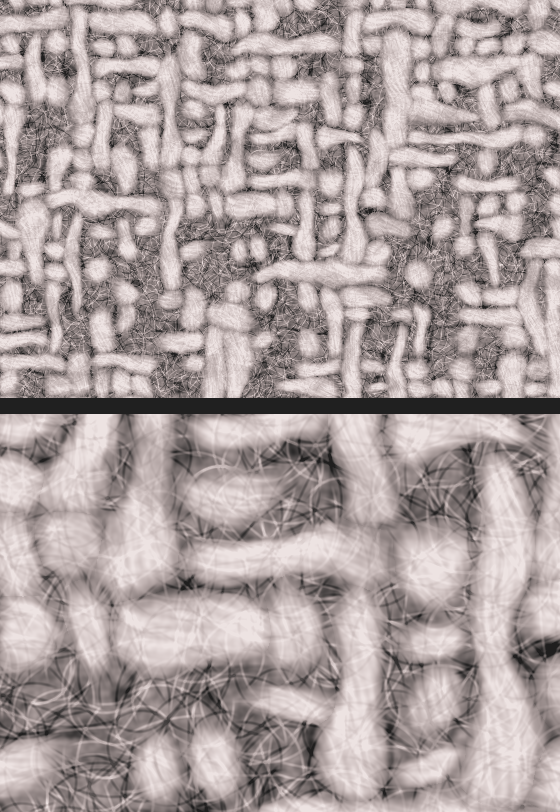
Top: the whole. Bottom: its middle third, enlarged.
A Shadertoy shader for this texture:

```glsl
// Boucle tweed: cream slub yarns woven over a fuzzy grey wool ground.

const float ROWS = 17.5;          // yarns over the canvas height
const float CREAM_SHARE = 0.80;   // share of yarn stretches that are cream
const float STRETCH = 4.0;        // crossings per stretch of one colour
const float YARN_RADIUS = 0.45;   // in yarn spacings
const float SLUB = 0.50;          // variation of the radius
const float WOBBLE = 0.42;        // sideways drift of a yarn
const float EDGE_TONE = 0.58;
const float CREST_TONE = 0.89;
const float GROUND_TONE = 0.53;
const float GAP_DEPTH = 0.20;
const float HAIR_SCALE = 1.5;     // hair cells per yarn spacing
const float HAIR_WIDTH = 0.055;   // in hair cells
const float HAIR_CONTRAST = 0.17;
const int HAIR_LAYERS = 8;
const vec3 WARM_TINT = vec3(0.0, 0.27, 0.29);

vec2 hash2(vec2 p) {
    vec3 q = fract(p.xyx * vec3(0.1031, 0.1030, 0.0973));
    q += dot(q, q.yzx + 33.33);
    return fract((q.xx + q.yz) * q.zy);
}

float cornerSlope(vec2 corner, vec2 offset) {
    float a = 6.2832 * hash2(corner).x;
    return dot(vec2(cos(a), sin(a)), offset);
}

// Gradient noise, roughly -0.7 to 0.7
float gradientNoise(vec2 p) {
    vec2 i = floor(p), f = p - i;
    vec2 u = f * f * f * (f * (f * 6.0 - 15.0) + 10.0);
    vec2 e = vec2(1.0, 0.0);
    return mix(mix(cornerSlope(i, f), cornerSlope(i + e, f - e), u.x),
               mix(cornerSlope(i + e.yx, f - e.yx), cornerSlope(i + 1.0, f - 1.0), u.x), u.y);
}

// 1 where a cream yarn lies on top at a crossing
float onTop(float col, float row, bool isWarp) {
    vec2 crossing = isWarp ? vec2(row, col) : vec2(col, row);
    float u = hash2(crossing + 7.0).x + 0.25 * gradientNoise(crossing * 0.31);
    bool top = isWarp ? u >= 0.5 : u < 0.5;
    float side = isWarp ? 150.0 : 50.0;
    float shift = STRETCH * hash2(vec2(row, side)).x;
    float dye = hash2(vec2(floor((col + shift) / STRETCH), row + side)).y;
    return top && dye < CREAM_SHARE ? 1.0 : 0.0;
}

// Curved loose hairs; light layers add, dark layers subtract
float looseHairs(vec2 p) {
    float sum = 0.0;
    for (int layer = 0; layer < HAIR_LAYERS; layer++) {
        float id = float(layer);
        vec2 g = p * HAIR_SCALE + id * vec2(17.3, 29.7);
        float tone = layer % 2 == 0 ? 1.0 : -0.9;
        for (int y = -1; y <= 1; y++)
        for (int x = -1; x <= 1; x++) {
            vec2 cell = floor(g) + vec2(x, y);
            vec2 shape = hash2(cell + 91.0 + id * 13.0);
            float a = 6.2832 * shape.x, bend = 1.8 * (shape.y - 0.5);
            vec2 q = g - cell - hash2(cell + id * 5.0);
            q = mat2(cos(a), -sin(a), sin(a), cos(a)) * q;
            float d = abs(q.y - bend * q.x * q.x) / sqrt(1.0 + 4.0 * bend * bend * q.x * q.x);
            sum += tone * (1.0 - smoothstep(0.0, HAIR_WIDTH, d))
                        * (1.0 - smoothstep(0.6, 0.95, length(q)));
        }
    }
    return clamp(sum, -1.5, 1.5);
}

void mainImage(out vec4 fragColor, in vec2 fragCoord) {
    vec2 canvas = fragCoord / iResolution.y * ROWS;
    vec2 p = canvas + 0.5 * vec2(gradientNoise(canvas * 0.45), gradientNoise(canvas * 0.45 + 60.0));
    float fuzz = 0.3 * gradientNoise(p * 2.1) + 0.2 * gradientNoise(p * 5.5);

    // Highest yarn surface, its fibres, and thin dark threads between yarns
    float surface = -2.0, fibre = 0.0, thread = 0.0;
    for (int dir = 0; dir < 2; dir++) {
        bool isWarp = dir == 1;
        vec2 q = isWarp ? p.yx : p;
        float side = float(dir) * 40.3;
        float col = floor(q.x - 0.5);
        float blend = smoothstep(0.1, 0.9, q.x - 0.5 - col);
        for (int k = -1; k <= 1; k++) {
            float row = floor(q.y) + float(k);
            float d = q.y - row - 0.5 - WOBBLE * gradientNoise(vec2(q.x * 0.5, row * 5.7 + side));
            float r = YARN_RADIUS + SLUB * gradientNoise(vec2(q.x * 0.45, row * 3.13 + side));
            r = clamp(r, 0.25, 0.72);
            float lift = mix(onTop(col, row, isWarp), onTop(col + 1.0, row, isWarp), blend);
            float s = 1.35 * lift - 0.35 - d * d / (r * r);
            if (s > surface) {
                surface = s;
                fibre = gradientNoise(vec2(q.x * 1.6, d * 11.0 + q.x * 3.0 + row * 7.7));
            }
            float line = 1.0 - smoothstep(0.02, 0.12, abs(d - 0.5 + 0.3 * fuzz));
            thread = max(thread, line * smoothstep(0.05, 0.3, gradientNoise(vec2(q.x * 0.4, row * 7.3 + side))));
        }
    }
    surface += fuzz;
    float hair = looseHairs(canvas);
    float grain = gradientNoise(canvas * 9.0);

    // Grey wool ground with dark gaps
    float ground = GROUND_TONE + 0.1 * gradientNoise(p * 0.8 + 31.0) + 0.18 * gradientNoise(p * 3.3);
    ground -= GAP_DEPTH * smoothstep(0.12, 0.45, gradientNoise(p * 1.5 + 80.0));
    ground -= GAP_DEPTH * thread;
    ground += HAIR_CONTRAST * hair + 0.12 * grain;

    // Cream yarn, rounded and finely fibrous, sinking here and there
    float yarn = mix(EDGE_TONE, CREST_TONE, smoothstep(-0.15, 0.95, surface));
    yarn += 0.1 * fibre + 0.05 * grain + 0.04 * hair;
    yarn += 0.1 * gradientNoise(p * 1.3 + 12.0) - 0.1 * smoothstep(0.1, 0.4, gradientNoise(p * 0.7 + 45.0));

    float tone = mix(ground, yarn, smoothstep(-0.4, 0.25, surface + 0.1 * hair));
    tone = clamp(tone, 0.12, 0.93);
    fragColor = vec4(tone - WARM_TINT * tone * tone * (1.1 - tone), 1.0);
}
```
